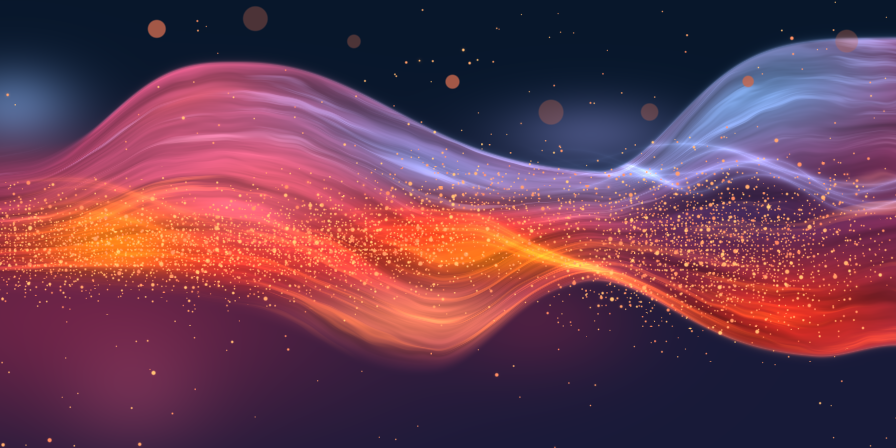
Give the GLSL for this background, as a Shadertoy shader.

```glsl
const vec3 NAVY = vec3(.03, .09, .17);
const vec3 DUSK = vec3(.09, .10, .22);
const vec3 PLUM = vec3(.44, .14, .28);
const vec3 INDIGO = vec3(.22, .14, .32);
const vec3 MIST = vec3(.40, .53, .74);
const vec3 VIOLET = vec3(.48, .51, .77);
const vec3 ICE = vec3(.56, .72, .96);
const vec3 ROSE = vec3(.82, .35, .50);
const vec3 PINK = vec3(.98, .40, .48);
const vec3 RED = vec3(.86, .17, .12);
const vec3 ORANGE = vec3(1, .50, .08);
const vec3 PEACH = vec3(.99, .51, .38);
const vec3 GOLD = vec3(1, .80, .48);
const float STREAK_DEPTH = .95;
const int GLITTER_LAYERS = 4;

float hash(vec2 p) {
  vec3 q = fract(p.xyx * vec3(.1031, .1030, .0973));
  q += dot(q, q.yzx + 33.33);
  return fract((q.x + q.y) * q.z);
}

float noise(vec2 p) {
  vec2 i = floor(p), f = fract(p);
  f *= f * (3. - 2. * f);
  return mix(mix(hash(i), hash(i + vec2(1, 0)), f.x),
             mix(hash(i + vec2(0, 1)), hash(i + 1.), f.x), f.y);
}

float fbm(vec2 p) {
  float sum = 0., amp = .5;
  for (int i = 0; i < 4; i++) {
    sum += amp * noise(p);
    p = p * 2.03 + 17.1;
    amp *= .5;
  }
  return sum;
}

float bell(float x) { return exp(-x * x); }
float line(float d, float width) { return exp(-abs(d) / width); }

// Soft ellipse: spot holds centre and radii
float glow(vec2 p, vec4 spot) { return bell(length((p - spot.xy) / spot.zw)); }

void blend(inout vec3 col, vec3 tint, float amount, vec2 p, vec4 spot) {
  col = mix(col, tint, amount * glow(p, spot));
}

// Outlines of the veil and its burning spine
float veilTop(float x) {
  float d = x - .53;
  float arch = d < 0. ? pow(-d / .33, 3.) : pow(d / .45, 2.3);
  return .61 + .25 * exp(-arch) + .305 * (1. - bell(max(x - 1.33, 0.) / .25));
}

float veilBottom(float x) {
  float d = x - .97, fall = 1. - bell(max(x - 1.3, 0.) / .28);
  return .385 - .19 * bell(d / (d < 0. ? .35 : .2)) - .185 * fall
    + .03 * smoothstep(1.82, 2., x);
}

float spine(float x) {
  float y = .49 + .06 * bell((x - .2) / .2) - .03 * bell((x - .62) / .17);
  return mix(y, veilBottom(x) + .012, smoothstep(1.05, 1.4, x));
}

vec3 background(vec2 p) {
  vec3 col = mix(DUSK, NAVY, smoothstep(.2, .85, p.y));
  blend(col, PLUM, .95, p, vec4(.15, .3, .72, .28));
  blend(col, ROSE, .25, p, vec4(.3, .13, .17, .14));
  blend(col, MIST, .75, p, vec4(.03, .76, .14, .09));
  blend(col, ROSE, .5, p, vec4(0, .58, .3, .11));
  blend(col, VIOLET, .5, p, vec4(1.32, .7, .2, .08));
  blend(col, PLUM, .55, p, vec4(1.2, .29, .22, .13));
  return col;
}

// flow.y runs from the bottom (0) to the top (1) of the veil
vec3 veil(vec2 p, vec2 flow) {
  vec3 col = PLUM;
  blend(col, ROSE, .9, flow, vec4(.5, .72, .5, .4));
  blend(col, ROSE, .5, p, vec4(1.33, .5, .15, .1));
  blend(col, INDIGO, .9, p, vec4(1.65, .52, .25, .13));
  blend(col, VIOLET, 1., flow, vec4(1.03, .82, .36, .22));
  blend(col, MIST, 1., flow, vec4(1.69, .88, .32, .22));
  blend(col, RED, 1., p, vec4(.98, .47, .3, .09));
  blend(col, RED, .95, p, vec4(1.77, .29, .3, .12));
  blend(col, RED, .9, p, vec4(.4, .43, .48, .09));
  blend(col, PEACH, .95, p, vec4(.94, .29, .25, .08));
  blend(col, PINK, .9, p, vec4(.58, .56, .19, .1));
  blend(col, ORANGE, .95, p, vec4(.25, .46, .17, .085));
  blend(col, ORANGE, .85, p, vec4(1.1, .425, .18, .045));

  // Silky streaks and one curling fold
  vec2 silk = flow + .16 * (fbm(flow * 3.) - .5);
  col *= 1. + STREAK_DEPTH * (fbm(silk * vec2(2.5, 17)) - .46);
  float sheen = smoothstep(.5, .8, fbm(silk * vec2(3, 28) + 9.));
  col += .3 * sheen * mix(ORANGE, ICE, smoothstep(.4, .8, flow.y));
  float fold = .8 - .9 * pow(abs(p.x - .53), 1.7) - p.y;
  return mix(col, PINK, .65 * line(fold, .035) * bell((p.x - .43) / .13));
}

vec3 strands(vec2 p) {
  vec3 light = vec3(0);
  // Fire threads fan out from the waist
  float fade = bell((p.x - 1.2) / .36) + .35 * bell((p.x - .25) / .3);
  float spread = .004 + .03 * abs(p.x - 1.32);
  for (float k = -3.; k < 3.5; k++) {
    float y = spine(p.x) + k * spread * (.6 + .3 * sin(p.x * 5. + k));
    light += .32 * ORANGE * line(p.y - y, .005) * fade;
  }
  // Blue wisps cross the valley
  for (float k = 0.; k < 5.5; k++) {
    float wave = sin(p.x * 14. + k * .55 + 4. * noise(vec2(p.x * 3., k)));
    float y = .595 + .012 * k + .024 * wave - .05 * smoothstep(1.6, 2., p.x);
    light += .25 * ICE * line(p.y - y, .007) * smoothstep(1.1, 1.4, p.x);
  }
  return light;
}

void addGlitter(inout vec3 col, vec2 p, float px) {
  float band = .7 * bell((p.y - .45) / .08) * (1. - smoothstep(.75, 1.2, p.x))
    + .65 * glow(p, vec4(1.6, .45, .28, .13)) + .3 * glow(p, vec4(1.05, .53, .25, .09));
  for (int i = 0; i < GLITTER_LAYERS; i++) {
    float scale = 40. + 24. * float(i);
    vec2 g = p * scale + 7.3 * float(i), id = floor(g);
    vec2 seat = .25 + .5 * vec2(hash(id + 3.1), hash(id + 8.7));
    float size = mix(.06, .19, hash(id + 21.)) / scale;
    float dist = length(fract(g) - seat) / scale;
    float lit = step(hash(id), max(band, .004));
    float grain = 1. - smoothstep(size - px, size + px, dist);
    col = mix(col, mix(PEACH, GOLD, hash(id + 5.)), .95 * lit * grain);
    col += .1 * lit * ORANGE * bell(dist * scale / .2);
  }
}

void addBokeh(inout vec3 col, vec2 p, float px) {
  for (float k = 0.; k < 7.5; k++) {
    vec2 centre = vec2(.35 + .22 * k, .85 + .11 * cos(.85 * (k - .8)));
    float radius = .02 + .008 * sin(k * 1.9);
    float disc = 1. - smoothstep(radius - px, radius + px, length(p - centre));
    col = mix(col, PEACH * .8, disc * (.5 + .3 * cos(k * 2.1)));
  }
}

void mainImage(out vec4 fragColor, in vec2 fragCoord) {
  vec2 p = fragCoord / iResolution.xy * vec2(2, 1);
  float px = 1. / iResolution.y;
  float top = veilTop(p.x), bottom = veilBottom(p.x);
  vec2 flow = vec2(p.x, (p.y - bottom) / (top - bottom));
  // Hazy on the left, crisp on the right
  float topSoft = mix(.07, .004, smoothstep(.02, .22, p.x)) + px;
  float lowSoft = mix(.05, .005, smoothstep(.75, 1.3, p.x)) + px;
  float body = smoothstep(-topSoft, topSoft, top - p.y)
             * smoothstep(-lowSoft, lowSoft, p.y - bottom);
  vec3 col = mix(background(p), veil(p, flow), .97 * body);
  // Lit rims and threads
  float rim = .25 * line(p.y - top, .006) * smoothstep(.12, .35, p.x);
  col += rim * mix(PINK, ICE, smoothstep(.5, 1.1, p.x));
  col += .3 * PEACH * line(p.y - bottom, .005) * smoothstep(1.1, 1.4, p.x);
  col += strands(p) * mix(.2, 1., body);
  addBokeh(col, p, px);
  addGlitter(col, p, px);
  fragColor = vec4(col, 1);
}
```
